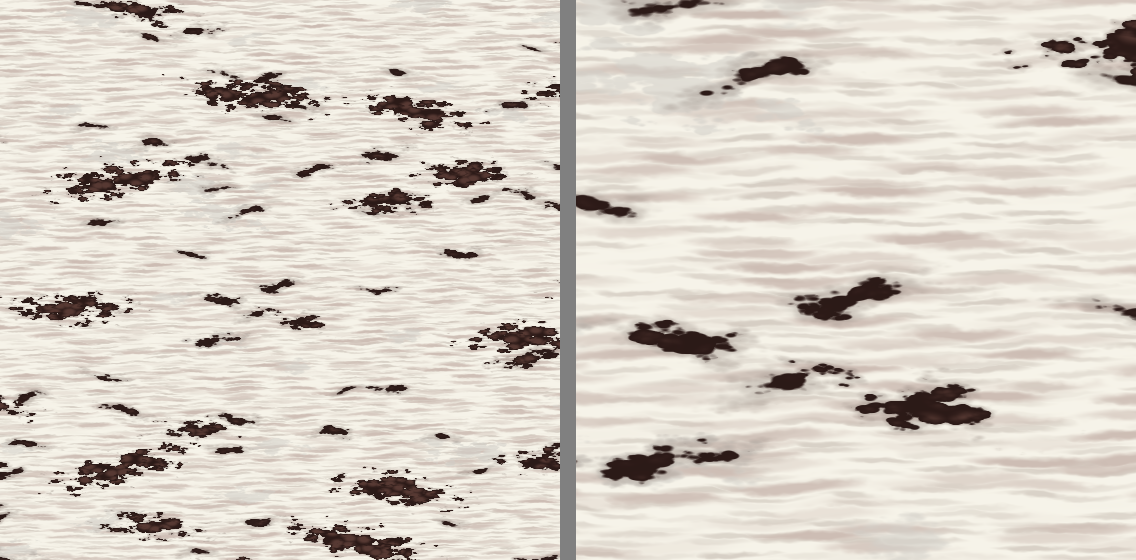
Left: the whole. Right: its middle third, enlarged.
Reproduce this texture procedurally as a three.js fragment shader.

```glsl
// Pale birch bark: fine horizontal fibres crossed by ragged dark brown lenticels.
varying vec2 vUv;

const vec3 CREAM = vec3(0.965, 0.953, 0.912);
const vec3 PINK_FIBRE = vec3(0.80, 0.735, 0.70);
const vec3 BEIGE_FIBRE = vec3(0.84, 0.81, 0.77);
const vec3 GREY_STAIN = vec3(0.82, 0.81, 0.785);
const vec3 HALO = vec3(0.58, 0.53, 0.50);
const vec3 DARK_BARK = vec3(0.17, 0.10, 0.09);
const vec3 BROWN_BARK = vec3(0.34, 0.225, 0.20);

vec2 hash2(vec2 p) {
  vec3 q = fract(p.xyx * vec3(0.1031, 0.1030, 0.0973));
  q += dot(q, q.yzx + 33.33);
  return fract((q.xx + q.yz) * q.zy);
}

// Cellular noise: distance to the nearest scattered point.
float cellular(vec2 p) {
  vec2 cell = floor(p);
  float nearest = 2.0;
  for (int j = -1; j <= 1; j++) {
    for (int i = -1; i <= 1; i++) {
      vec2 id = cell + vec2(float(i), float(j));
      nearest = min(nearest, length(p - id - hash2(id)));
    }
  }
  return nearest;
}

// Layered cellular noise centred on zero, stretched sideways.
float ragged(vec2 p) {
  float sum = 2.0 * (0.45 - cellular(p * vec2(25.0, 60.0)));
  sum += 1.0 * (0.45 - cellular(p * vec2(58.0, 145.0) + 7.0));
  sum += 0.55 * (0.45 - cellular(p * vec2(130.0, 310.0) + 19.0));
  return sum;
}

// Soft tapered strokes of random strength, one per grid cell.
float strokes(vec2 p, vec2 grid, float seed) {
  vec2 q = p * grid;
  vec2 cell = floor(q);
  float strongest = 0.0;
  for (int j = -1; j <= 1; j++) {
    for (int i = -1; i <= 1; i++) {
      vec2 id = cell + vec2(float(i), float(j));
      vec2 offset = q - id - hash2(id + seed);
      float strength = hash2(id + seed + 41.0).x;
      float taper = 1.0 - smoothstep(0.2, 0.7, length(offset * vec2(1.0, 1.6)));
      strongest = max(strongest, strength * taper);
    }
  }
  return strongest;
}

// Approximate inside distance of scattered, slanted, rough-edged flecks.
float flecks(vec2 p, vec2 grid, vec2 radius, float share, float rough, float seed) {
  vec2 cell = floor(p * grid);
  float inside = -1.0;
  for (int j = -1; j <= 1; j++) {
    for (int i = -1; i <= 1; i++) {
      vec2 id = cell + vec2(float(i), float(j));
      vec2 spot = hash2(id + seed);
      vec2 trait = hash2(id + seed + 17.0);
      vec2 size = radius * mix(0.4, 1.0, trait.y);
      vec2 q = p - (id + spot) / grid;
      q.y += 0.45 * (fract(spot.x * 7.0) - 0.5) * q.x;
      float depth = (1.0 - length(q / size) + rough) * size.y;
      inside = max(inside, trait.x < share ? depth : -1.0);
    }
  }
  return inside;
}

// Gentle vertical wander from layered sines.
float wander(vec2 p) {
  return 0.6 * sin(p.x * 29.0 + 4.0 * sin(p.y * 13.0))
       + 0.4 * sin(p.x * 67.0 + p.y * 41.0);
}

void main() {
  vec2 p = vUv;
  float rough = ragged(p);
  float bend = wander(p);

  // Fibres and faint stains
  vec2 fibre = p + vec2(0.008, 0.0015) * rough + vec2(0.0, 0.0015 * bend);
  float pink = strokes(fibre, vec2(14.0, 92.0), 3.0);
  float beige = strokes(fibre, vec2(23.0, 165.0), 59.0);
  float stain = flecks(p, vec2(5.0, 11.0), vec2(0.05, 0.016), 0.4, rough, 83.0);
  vec3 colour = mix(CREAM, BEIGE_FIBRE, beige);
  colour = mix(colour, PINK_FIBRE, pink);
  colour = mix(colour, GREY_STAIN, 0.55 * smoothstep(-0.003, 0.004, stain));

  // Large lenticels and small specks
  vec2 bent = p + vec2(0.0, 0.007 * bend);
  float large = flecks(bent, vec2(4.0, 8.0), vec2(0.085, 0.021), 0.58, rough, 11.0);
  float small = flecks(bent, vec2(9.0, 20.0), vec2(0.028, 0.0065), 0.3, rough, 131.0);
  float inside = max(large, small);

  // Soft halo, dark rim and browner middle
  float mottling = smoothstep(0.65, 0.15, 0.0) + 0.0;
  mottling = 1.0 - smoothstep(0.2, 0.75, cellular(p * vec2(45.0, 80.0) + 5.0));
  vec3 bark = mix(DARK_BARK, BROWN_BARK, mottling * smoothstep(0.001, 0.012, inside));
  colour = mix(colour, HALO, 0.4 * smoothstep(-0.007, 0.0, inside));
  colour = mix(colour, bark, smoothstep(-0.001, 0.001, inside));
  gl_FragColor = vec4(colour, 1.0);
}
```
